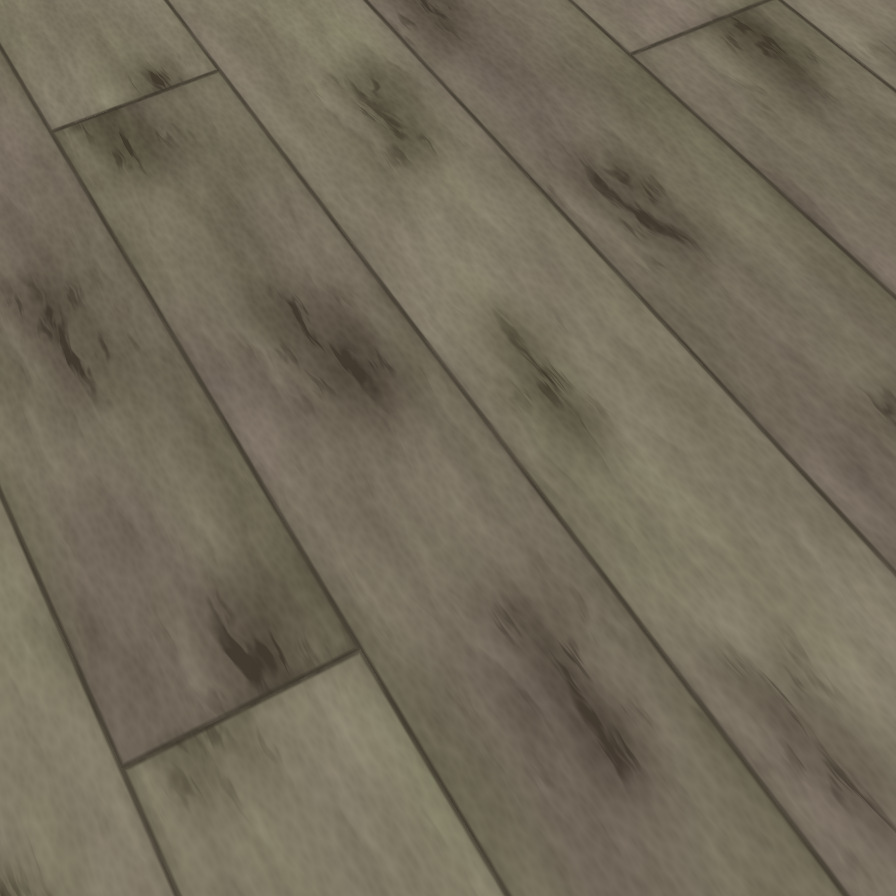
A three.js fragment shader for this texture:

```glsl
// Weathered grey-brown floorboards receding in perspective to the upper left.
// The canvas is projected onto the floor, split into staggered boards, then
// shaded with layered sines (grain, clouds) and cellular noise (flecks, pores).
#define BOARD_WIDTH 0.1515
#define BOARD_LENGTH 8.917
#define STAGGER 2.70
#define SEAM_HALF 0.011
#define TONE_STEP 0.09
#define STAIN_DEPTH 0.36
#define CRACK_DEPTH 0.42
#define DARK_WOOD vec3(0.30, 0.27, 0.22)
#define PALE_WOOD vec3(0.57, 0.54, 0.462)
#define SEAM_COLOR vec3(0.24, 0.215, 0.175)

varying vec2 vUv;

vec2 hash2(vec2 p) {
  vec2 q = vec2(dot(p, vec2(127.1, 311.7)), dot(p, vec2(269.5, 183.3)));
  return fract(sin(q) * 43758.5);
}

// Distance to the nearest scattered point
float cellular(vec2 p) {
  vec2 cell = floor(p);
  float nearest = 2.0;
  for (int j = -1; j <= 1; j++) {
    for (int i = -1; i <= 1; i++) {
      vec2 c = cell + vec2(float(i), float(j));
      nearest = min(nearest, length(c + hash2(c) - p));
    }
  }
  return nearest;
}

// Rotated, folded sine layers, roughly -1 to 1
float ripples(vec2 p) {
  float sum = 0.0;
  float amp = 0.5;
  for (int i = 0; i < 5; i++) {
    p = mat2(0.8, 0.6, -0.6, 0.8) * p * 1.75 + 1.3;
    sum += amp * sin(p.x + 1.6 * sin(p.y));
    amp *= 0.6;
  }
  return sum;
}

// Canvas to floor: x counts boards across, y runs along them in board widths
vec2 toFloor(vec2 p) {
  float depth = 2.413 - p.y + 0.0862 * p.x;
  float across = p.x + 0.833 - 0.598 * (2.341 - p.y);
  float along = 0.832 - p.y + 0.366 * p.x;
  return vec2(across / BOARD_WIDTH, along / 0.12) / depth;
}

void main() {
  // Board layout
  vec2 ground = toFloor(vUv);
  float row = floor(ground.x);
  float s = fract(ground.x);
  float t = ground.y;
  float lengthPos = (t + row * STAGGER) / BOARD_LENGTH;
  float board = floor(lengthPos);
  vec2 seed = hash2(vec2(row, board) + 3.7) * 40.0;

  // Grain at three scales
  float clouds = ripples(vec2(s * 3.6, t * 1.5) + seed);
  float fibre = ripples(vec2(s * 17.0 + clouds, t * 3.6) + seed.yx);
  float pores = cellular(vec2(s * 34.0, t * 20.0) + seed);
  float tint = ripples(vec2(s * 1.6, t * 0.8) + seed.yx + 9.0);

  // Dark heartwood wandering along each board, swelling at intervals
  float phase = 2.6 * row + 1.55 * board * (board - 1.0);
  float centre = 0.46 + 0.2 * sin(phase + t - 1.0);
  float swell = cos(4.2 * (t - 1.6 - 0.5 * sin(1.6 * row)));
  float window = smoothstep(-0.5, 0.9, swell);
  float offset = s - centre + 0.07 * clouds;
  float stain = exp(-20.0 * offset * offset) * window;

  // Split line, short flecks and a pale sliver beside the heart
  float split = abs(offset + 0.035 * fibre);
  float crack = (1.0 - smoothstep(0.006, 0.05, split)) * window;
  crack *= smoothstep(-0.25, 0.5, fibre + 0.4 * clouds);
  float fleck = cellular(vec2(s * 8.0 + 0.5 * fibre, t * 2.6) + seed);
  fleck = (1.0 - smoothstep(0.06, 0.27, fleck)) * (0.15 + stain);
  float sliver = (offset + 0.2 + 0.03 * fibre) * 20.0;
  sliver = exp(-sliver * sliver) * window * smoothstep(0.0, 0.8, swell);

  // Wood tone
  float shade = 0.66 + 0.14 * clouds + 0.07 * fibre;
  shade += TONE_STEP * (2.0 * mod(row + board, 2.0) - 1.0);
  shade += 0.14 * (pores - 0.5) + 0.15 * sliver;
  shade -= STAIN_DEPTH * stain + CRACK_DEPTH * crack + 0.3 * fleck;
  vec3 color = mix(DARK_WOOD, PALE_WOOD, clamp(shade, -0.15, 1.1));
  color *= 1.0 + tint * vec3(0.015, -0.015, 0.035);

  // Seams between boards and at their ends
  float endPos = fract(lengthPos);
  float endGap = min(endPos, 1.0 - endPos) * BOARD_LENGTH;
  float gap = min(min(s, 1.0 - s), endGap);
  float seam = 1.0 - smoothstep(SEAM_HALF * 0.3, SEAM_HALF * 1.7, gap);
  float shadow = 1.0 - smoothstep(0.0, 0.07, gap);
  color *= 1.0 - 0.07 * shadow;
  color = mix(color, SEAM_COLOR, seam * (0.72 + 0.2 * fibre));

  gl_FragColor = vec4(color, 1.0);
}
```
